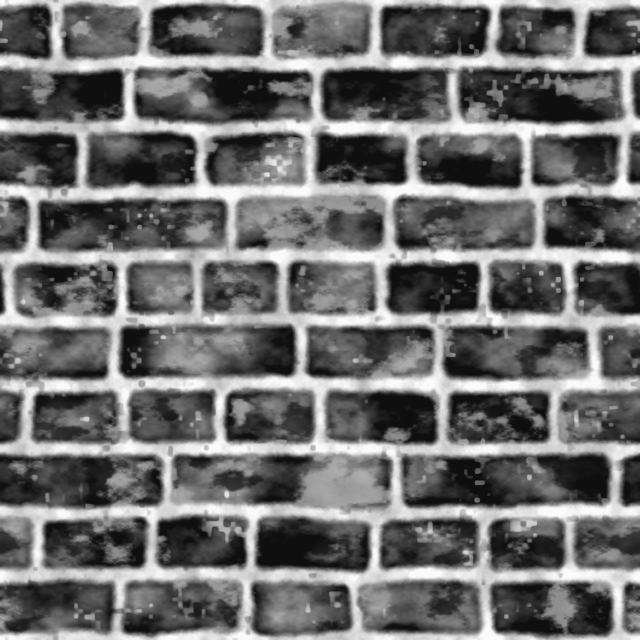
Give the GLSL for this texture, as a WebGL 2 fragment shader.

```glsl
#version 300 es
precision highp float;

uniform vec2 u_resolution;
out vec4 fragColor;

// Wall layout, bottom course first; lengths are fractions of the canvas
const int COURSES = 10;
const float BRICKS[COURSES] = float[](5.0, 6.0, 3.0, 6.0, 4.0, 7.0, 4.0, 6.0, 4.0, 6.0);
const float PHASE[COURSES] = float[](0.178, 0.071, 0.26, 0.014, 0.215, 0.028, 0.091, 0.136, 0.242, 0.083);
const float JOINT_JITTER = 0.32;     // fraction of a brick length
const vec2 HALF_GAP = vec2(0.0095, 0.0115);
const float CORNER_RADIUS = 0.011;
const float EDGE_SOFTNESS = 0.0055;
const float WAVINESS = 0.010;
const float ROUGHNESS = 0.009;

// Tones
const float BRICK_DARK = 0.23;
const float BRICK_LIGHT = 0.35;
const float BRICK_CONTRAST = 1.15;
const float RIM_SHADE = 0.10;
const float MORTAR_EDGE = 0.68;
const float MORTAR_CORE = 0.90;
const float MORTAR_CONTRAST = 0.50;
const float SALT_TONE = 0.72;

float hash(vec2 p, float seed) {
    return fract(sin(dot(p, vec2(127.1, 311.7)) + seed * 74.7) * 43758.5453);
}

// Value noise that wraps over the unit square
float wrapNoise(vec2 p, vec2 cells, float seed) {
    vec2 q = p * cells;
    vec2 i = floor(q);
    vec2 f = q - i;
    f = f * f * f * (f * (f * 6.0 - 15.0) + 10.0);
    vec2 a = mod(i, cells);
    vec2 b = mod(i + 1.0, cells);
    return mix(mix(hash(a, seed), hash(vec2(b.x, a.y), seed), f.x),
               mix(hash(vec2(a.x, b.y), seed), hash(b, seed), f.x), f.y);
}

float wrapFbm(vec2 p, vec2 cells, float seed) {
    float sum = 0.0;
    float weight = 0.5;
    for (int octave = 0; octave < 5; octave++) {
        sum += weight * wrapNoise(p, cells, seed + float(octave));
        cells *= 2.0;
        weight *= 0.55;
    }
    return sum / 1.055;
}

float jointX(float index, float course, float count, float phase) {
    float jitter = hash(vec2(mod(index, count), course), 3.0) - 0.5;
    return (index + JOINT_JITTER * jitter) / count + phase;
}

float roundedBox(vec2 p, vec2 halfSize, float radius) {
    vec2 d = abs(p) - halfSize + radius;
    return length(max(d, 0.0)) + min(max(d.x, d.y), 0.0) - radius;
}

void main() {
    vec2 uv = gl_FragCoord.xy / u_resolution;

    // Uneven brick outlines
    vec2 wave = vec2(wrapNoise(uv, vec2(9.0), 11.0), wrapNoise(uv, vec2(9.0), 12.0)) - 0.5;
    vec2 rough = vec2(wrapFbm(uv, vec2(38.0), 21.0), wrapFbm(uv, vec2(38.0), 31.0)) - 0.5;
    vec2 p = uv + WAVINESS * wave + ROUGHNESS * rough;

    // Course, and the two joints enclosing this point
    float rows = float(COURSES);
    float row = floor(p.y * rows);
    float course = mod(row, rows);
    float count = BRICKS[int(course)];
    float phase = PHASE[int(course)];
    float index = floor((p.x - phase) * count);
    if (p.x < jointX(index, course, count, phase)) index -= 1.0;
    else if (p.x >= jointX(index + 1.0, course, count, phase)) index += 1.0;
    float left = jointX(index, course, count, phase);
    float right = jointX(index + 1.0, course, count, phase);
    vec2 brickId = vec2(mod(index, count), course);

    // Signed distance to the brick, negative inside
    vec2 center = vec2(0.5 * (left + right), (row + 0.5) / rows);
    vec2 halfSize = vec2(0.5 * (right - left), 0.5 / rows) - HALF_GAP;
    float dist = roundedBox(p - center, halfSize, CORNER_RADIUS);

    // Brick face: clouds, dark rim, soot and pale specks
    float seed = 40.0 + floor(hash(brickId, 5.0) * 50.0);
    float cloud = wrapFbm(uv, vec2(11.0, 15.0), seed);
    float brick = mix(BRICK_DARK, BRICK_LIGHT, hash(brickId, 6.0));
    brick += BRICK_CONTRAST * (cloud - 0.5);
    brick -= RIM_SHADE * smoothstep(-0.018, -0.004, dist);
    float soot = wrapFbm(uv, vec2(13.0, 20.0), seed + 7.0);
    brick *= 1.0 - 0.65 * smoothstep(0.54, 0.70, soot);
    float specks = wrapNoise(uv, vec2(110.0), 17.0) * wrapNoise(uv, vec2(23.0), 18.0);
    brick += 0.35 * smoothstep(0.50, 0.80, specks);

    // Salt stains, heavier on a few bricks
    float stained = smoothstep(0.72, 0.95, hash(brickId, 8.0));
    float salt = wrapFbm(uv, vec2(16.0, 22.0), seed + 15.0);
    float stain = smoothstep(0.60 - 0.10 * stained, 0.78 - 0.08 * stained, salt);
    brick = mix(max(brick, 0.06), SALT_TONE, 0.75 * stain);

    // Mortar: bright along the middle, grey and grainy towards the bricks
    float mortar = mix(MORTAR_EDGE, MORTAR_CORE, smoothstep(0.0, 0.009, dist));
    mortar += MORTAR_CONTRAST * (wrapFbm(uv, vec2(30.0), 51.0) - 0.5);
    float pits = wrapNoise(uv, vec2(90.0), 61.0) * wrapNoise(uv, vec2(37.0), 62.0);
    mortar -= 0.25 * smoothstep(0.50, 0.80, pits);

    float tone = mix(brick, mortar, smoothstep(-EDGE_SOFTNESS, EDGE_SOFTNESS, dist));
    fragColor = vec4(vec3(clamp(tone, 0.03, 0.98)), 1.0);
}
```
